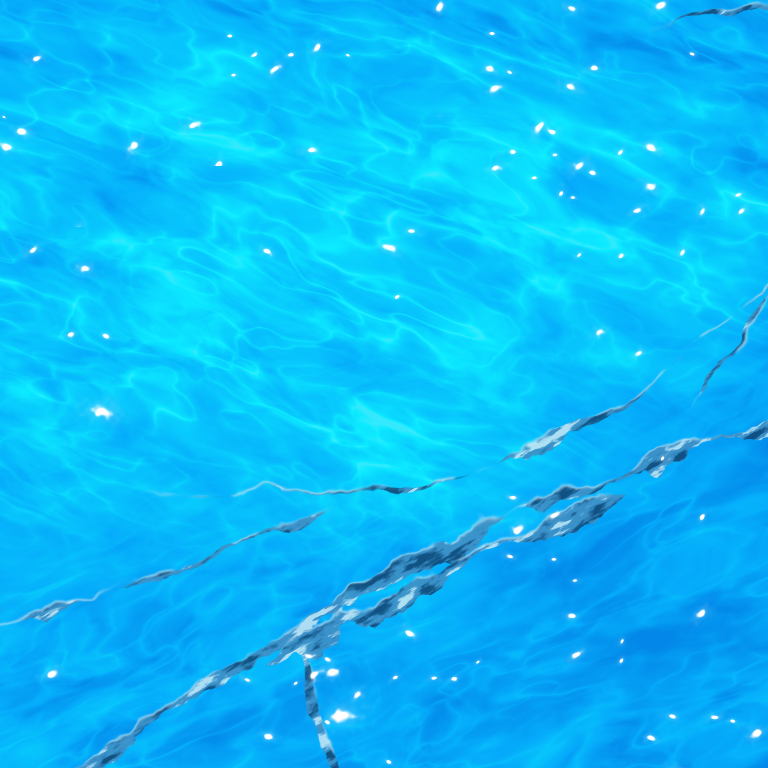
Give the GLSL for this texture, as a three.js fragment shader.

```glsl
// Sunlit pool water: a cyan-to-blue depth ramp, streaked by warped noise,
// crossed by a few broken glassy wave crests that follow curves,
// and dotted with sparse sun glints scattered on jittered grids.
varying vec2 vUv;

const vec3 DEEP   = vec3(0.01, 0.53, 0.91);
const vec3 MID    = vec3(0.02, 0.67, 0.98);
const vec3 MAIN   = vec3(0.03, 0.78, 0.99);
const vec3 BRIGHT = vec3(0.05, 0.92, 1.00);
const vec3 SHADOW = vec3(0.07, 0.28, 0.46);
const vec3 GLASS  = vec3(0.25, 0.56, 0.77);
const vec3 FOAM   = vec3(0.75, 0.89, 0.95);
const vec2 STREAK_SCALE = vec2(9.0, 22.0);
const float UPPER_TILT = -0.34;
const float LOWER_TILT = 0.40;
const float STREAK_CONTRAST = 0.85;
const float CAUSTIC_GAIN = 0.38;
const float CHOP_GAIN = 0.42;
const float EDGE = 0.0013;
const float GLINT_CHANCE = 0.07;

float hash(vec2 p) {
  return fract(sin(dot(p, vec2(127.1, 311.7))) * 43758.5453);
}
float noise(vec2 p) {
  vec2 i = floor(p), f = fract(p);
  f = f * f * (3.0 - 2.0 * f);
  return mix(mix(hash(i), hash(i + vec2(1, 0)), f.x),
             mix(hash(i + vec2(0, 1)), hash(i + vec2(1, 1)), f.x), f.y);
}
float fbm(vec2 p) {
  float sum = 0.0, amp = 0.53;
  for (int i = 0; i < 4; i++) {
    sum += amp * noise(p);
    p = mat2(1.6, 1.2, -1.2, 1.6) * p + 7.3;
    amp *= 0.5;
  }
  return sum;
}
vec2 rotate(vec2 p, float a) {
  return vec2(cos(a) * p.x + sin(a) * p.y, cos(a) * p.y - sin(a) * p.x);
}
float ridge(float n, float sharpness) {
  return pow(1.0 - abs(2.0 * n - 1.0), sharpness);
}

// Streaks, thin caustic lines and fine chop, as an offset on the depth ramp.
float ripples(vec2 p, float tilt) {
  vec2 q = rotate(p, tilt) * STREAK_SCALE + 20.0;
  q += 1.5 * vec2(fbm(q * 0.6), fbm(q * 0.6 + 31.0));
  float lines = ridge(noise(q * 1.2 + 5.0), 6.0) * noise(q * 0.7 + 60.0)
              + ridge(noise(q * 2.4 + 15.0), 5.0) * noise(q + 80.0);
  float chop = (fbm(q * 3.2 + 50.0) - 0.5) * (0.4 + 1.2 * noise(q * 0.5 + 9.0));
  return STREAK_CONTRAST * (fbm(q) - 0.5) + CAUSTIC_GAIN * (lines - 0.25) + CHOP_GAIN * chop;
}

// Broken crest along y = curve: x is the glassy body, y the pale upper rim.
vec2 crest(vec2 p, float curve, vec2 span, float width) {
  float d = p.y - curve + 0.04 * (fbm(p * 16.0 + width * 900.0) - 0.5);
  float ends = smoothstep(span.x, span.x + 0.05, p.x)
             * (1.0 - smoothstep(span.y - 0.05, span.y, p.x));
  float swell = smoothstep(0.1, 0.85, noise(vec2(p.x * 15.0, width * 700.0)));
  float w = width * ends * swell * (0.15 + 1.5 * fbm(p * 42.0));
  float body = 1.0 - smoothstep(-EDGE, EDGE, abs(d + 0.4 * w) - w);
  float rim = exp(-pow((d - 0.6 * w) / 0.0022, 2.0));
  return vec2(body * smoothstep(0.0, 0.002, w),
              rim * ends * smoothstep(0.3, 0.6, noise(p * 38.0 + 3.0)));
}

float glints(vec2 p, float cells, float radius) {
  float light = 0.0;
  float calm = mix(0.25, 1.0, smoothstep(0.1, 0.38, abs(p.y - 0.52)));
  float rough = 0.6 + 0.8 * noise(p * 150.0);
  for (int k = 0; k < 9; k++) {
    vec2 cell = floor(p * cells) + vec2(mod(float(k), 3.0), floor(float(k) / 3.0)) - 1.0;
    vec2 jitter = vec2(hash(cell + 3.0), hash(cell + 11.0));
    vec2 d = rotate(p - (cell + 0.2 + 0.6 * jitter) / cells, 1.6 * jitter.x - 0.5);
    float cluster = smoothstep(0.45, 0.8, noise(cell * 9.0 / cells + 40.0));
    float lit = step(hash(cell + cells), GLINT_CHANCE * calm * (0.3 + 3.0 * cluster));
    float r = rough * length(d * vec2(0.7, 1.2)) / (radius * (0.4 + 0.8 * jitter.y));
    light += lit * (1.0 - smoothstep(0.3, 1.1, r) + 0.25 * exp(-r * r * 0.5));
  }
  return min(light, 1.0);
}

void main() {
  vec2 p = vUv;
  float farCrest = 0.36 + 0.9 * pow(max(p.x - 0.45, 0.0), 2.0);
  float nearCrest = 0.447 - 0.27 * (1.0 - p.x) - 0.26 * pow(1.0 - p.x, 2.0);
  // Broad light: a bright basin above the crests, deeper water around it.
  float upper = smoothstep(-0.2, 0.1, p.y - farCrest);
  float level = mix(0.20 + 0.22 * (1.0 - p.x), 0.66, upper);
  level += 0.13 * exp(-7.0 * dot(p - vec2(0.45, 0.62), p - vec2(0.45, 0.62)));
  level -= 0.18 * smoothstep(0.78, 1.0, p.y);
  level -= 0.26 * (1.0 - smoothstep(0.0, 0.35, length(p - vec2(1.0, 0.9))));
  float detail = mix(ripples(p, LOWER_TILT), ripples(p, UPPER_TILT), upper);
  level += detail * mix(0.75, 1.0, upper);
  float t = clamp(level, 0.0, 1.15) * 3.0;
  vec3 color = mix(DEEP, MID, clamp(t, 0.0, 1.0));
  color = mix(color, MAIN, clamp(t - 1.0, 0.0, 1.0));
  color = mix(color, BRIGHT, clamp(t - 2.0, 0.0, 1.0));
  color = mix(color, FOAM, 0.5 * clamp(t - 3.0, 0.0, 1.0));
  // Wave crests; swapped axes give the steep side branches.
  vec2 wave = crest(p, nearCrest, vec2(0.06, 1.06), 0.015);
  wave = max(wave, crest(p, nearCrest - 0.03, vec2(0.34, 0.82), 0.021));
  wave = max(wave, crest(p, farCrest, vec2(0.64, 1.08), 0.009));
  wave = max(wave, crest(p, farCrest, vec2(0.18, 0.66), 0.005));
  wave = max(wave, crest(p, 0.185 + 0.36 * p.x, vec2(-0.06, 0.44), 0.013));
  wave = max(wave, crest(p.yx, 0.43 - 0.25 * p.y, vec2(-0.06, 0.17), 0.012));
  wave = max(wave, crest(p.yx, 0.6 + 0.66 * p.y, vec2(0.46, 0.64), 0.006));
  wave = max(wave, crest(p, 0.7 + 0.3 * p.x, vec2(0.84, 1.06), 0.005));
  float sheen = fbm(rotate(p, 0.55) * vec2(32.0, 110.0));
  vec3 glass = mix(SHADOW, GLASS, smoothstep(0.28, 0.5, sheen));
  glass = mix(glass, FOAM, smoothstep(0.58, 0.72, sheen));
  color = mix(mix(color, glass, 0.9 * wave.x), FOAM, 0.55 * wave.y);
  float sun = max(glints(p, 10.0, 0.010), glints(p, 38.0, 0.005));
  gl_FragColor = vec4(mix(color, vec3(1.0), sun), 1.0);
}
```
